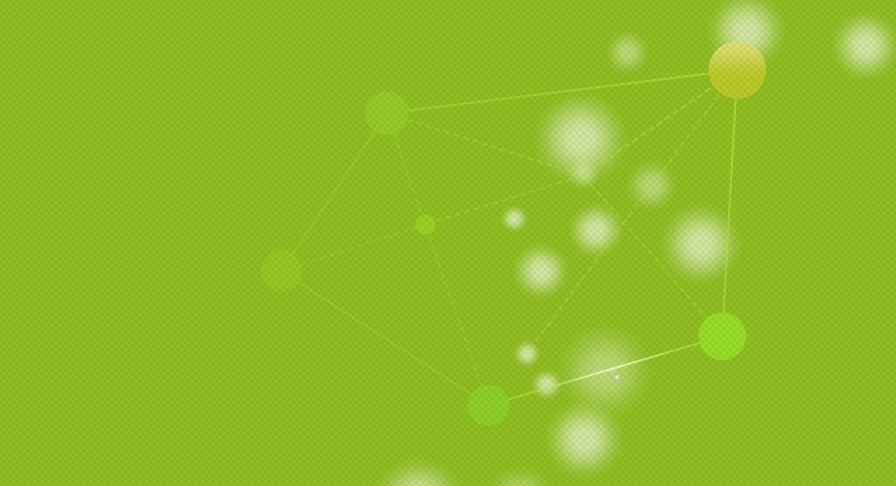
This background is drawn by a Shadertoy shader. Its source:

```glsl
const vec3 LEAF = vec3(0.55, 0.725, 0.13);
const vec3 PALE = vec3(0.89, 0.93, 0.79);
const vec3 LIME = vec3(0.69, 0.87, 0.23);

// Coverage of a disc with a smooth rim
float disc(vec2 p, vec2 centre, float radius, float pixel) {
    return 1.0 - smoothstep(-0.7 * pixel, 0.7 * pixel, length(p - centre) - radius);
}

// Blurred spot: xy is the centre, z the radius
float glow(vec2 p, vec3 spot) {
    return 1.0 - smoothstep(0.15, 1.35, length(p - spot.xy) / spot.z);
}

// Thin segment whose strength runs from ends.x to ends.y
float link(vec2 p, vec2 a, vec2 b, vec2 ends, float pixel) {
    vec2 ab = b - a;
    float t = clamp(dot(p - a, ab) / dot(ab, ab), 0.0, 1.0);
    float d = length(p - a - ab * t);
    return (1.0 - smoothstep(0.0012, 0.0012 + pixel, d)) * mix(ends.x, ends.y, t);
}

// Segment broken into evenly spaced dashes
float dashed(vec2 p, vec2 a, vec2 b, float strength, float pixel) {
    float along = dot(p - a, normalize(b - a));
    float wave = abs(fract(along / 0.020) - 0.5);
    float gaps = 1.0 - smoothstep(0.26, 0.38, wave);
    return link(p, a, b, vec2(strength), pixel) * gaps;
}

// Staggered lattice of fine dots, from -1 to 1
float weave(vec2 p, float repeats) {
    vec2 c = cos(6.2831853 * repeats * p);
    return c.x * c.y;
}

void mainImage(out vec4 fragColor, in vec2 fragCoord) {
    vec2 p = fragCoord / iResolution.y;
    float pixel = 1.0 / iResolution.y;
    vec3 color = LEAF;

    // Network nodes
    vec2 upper = vec2(0.796, 0.767);
    vec2 sun = vec2(1.517, 0.856);
    vec2 left = vec2(0.579, 0.442);
    vec2 small = vec2(0.875, 0.538);
    vec2 lower = vec2(1.005, 0.166);
    vec2 right = vec2(1.486, 0.308);
    vec2 hub = vec2(1.200, 0.639);

    // Blurred lights
    vec3 bright[11] = vec3[11](
        vec3(1.195, 0.714, 0.078), vec3(1.536, 0.936, 0.066),
        vec3(1.781, 0.906, 0.058), vec3(1.226, 0.526, 0.046),
        vec3(1.442, 0.498, 0.068), vec3(1.113, 0.442, 0.047),
        vec3(1.058, 0.550, 0.023), vec3(1.084, 0.272, 0.023),
        vec3(1.125, 0.209, 0.026), vec3(1.202, 0.096, 0.066),
        vec3(0.861, -0.035, 0.076));
    vec3 soft[5] = vec3[5](
        vec3(1.291, 0.892, 0.037), vec3(1.341, 0.618, 0.043),
        vec3(1.245, 0.236, 0.080), vec3(1.070, -0.030, 0.058),
        vec3(1.200, 0.643, 0.027));
    for (int i = 0; i < 5; i++) color = mix(color, PALE, 0.47 * glow(p, soft[i]));
    for (int i = 0; i < 11; i++) color = mix(color, PALE, 0.73 * glow(p, bright[i]));

    // Solid links
    float lines = link(p, upper, sun, vec2(0.4, 0.65), pixel);
    lines = max(lines, link(p, sun, right, vec2(0.65, 0.55), pixel));
    lines = max(lines, link(p, lower, right, vec2(0.55, 0.6), pixel));
    lines = max(lines, link(p, upper, left, vec2(0.25), pixel));
    lines = max(lines, link(p, left, lower, vec2(0.25), pixel));

    // Dashed links
    lines = max(lines, dashed(p, upper, small, 0.25, pixel));
    lines = max(lines, dashed(p, small, lower, 0.25, pixel));
    lines = max(lines, dashed(p, left, small, 0.22, pixel));
    lines = max(lines, dashed(p, small, hub, 0.35, pixel));
    lines = max(lines, dashed(p, hub, sun, 0.5, pixel));
    lines = max(lines, dashed(p, upper, hub, 0.35, pixel));
    lines = max(lines, dashed(p, hub, right, 0.35, pixel));
    lines = max(lines, dashed(p, sun, vec2(1.084, 0.272), 0.4, pixel));
    color = mix(color, LIME, lines);

    // Shine and sparks on the lower link
    float shine = exp(-pow((p.x - 1.26) / 0.09, 2.0));
    color = mix(color, vec3(0.93, 0.97, 0.78),
                shine * link(p, lower, right, vec2(0.8), pixel));
    color = mix(color, vec3(0.95), 0.75 * disc(p, vec2(1.270, 0.224), 0.004, pixel));
    color = mix(color, vec3(0.95), 0.5 * disc(p, vec2(1.260, 0.238), 0.003, pixel));

    // Node discs
    color = mix(color, vec3(0.57, 0.77, 0.15), disc(p, upper, 0.0445, pixel));
    color = mix(color, vec3(0.57, 0.76, 0.12), disc(p, left, 0.042, pixel));
    color = mix(color, vec3(0.59, 0.80, 0.13), disc(p, small, 0.0204, pixel));
    color = mix(color, vec3(0.54, 0.79, 0.15), disc(p, lower, 0.042, pixel));
    color = mix(color, vec3(0.58, 0.84, 0.15), disc(p, right, 0.049, pixel));
    float rise = smoothstep(-0.02, 0.06, p.y - sun.y);
    vec3 gold = mix(vec3(0.71, 0.77, 0.15), vec3(0.84, 0.85, 0.44), rise);
    color = mix(color, gold, disc(p, sun, 0.059, pixel));

    // Fine dotted fabric over everything
    color *= 1.0 - 0.045 * weave(p, 69.5);
    fragColor = vec4(color, 1.0);
}
```
